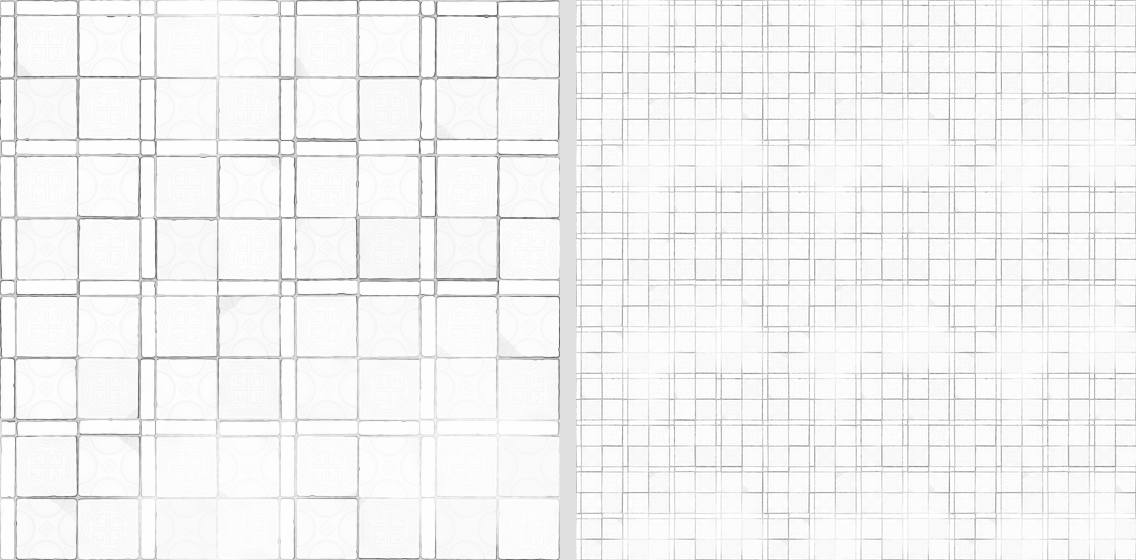
Left, the tile; right, the same tile 3 across and 3 down.
A WebGL 2 fragment shader for this texture map:

```glsl
#version 300 es
precision highp float;

#define REPEATS 4.0
#define STRIP 0.112
#define GAP 0.0052
#define ROUNDING 0.024
#define JITTER 0.0052
#define ROUGHNESS 0.0035
#define LINE_WIDTH 0.0048
#define LINE_DARK 0.50
#define RELIEF 0.026
#define CHIP_CHANCE 0.16

uniform vec2 u_resolution;
out vec4 fragColor;

float hash(vec2 p) {
  vec3 q = fract(p.xyx * vec3(0.1031, 0.1030, 0.0973));
  q += dot(q, q.yzx + 33.33);
  return fract((q.x + q.y) * q.z);
}

// Value noise that wraps after a whole number of grid cells
float wrapNoise(vec2 uv, float period) {
  vec2 p = uv * period, i = floor(p), f = fract(p);
  f = f * f * (3.0 - 2.0 * f);
  vec2 a = mod(i, period), b = mod(i + 1.0, period);
  return mix(mix(hash(a), hash(vec2(b.x, a.y)), f.x),
             mix(hash(vec2(a.x, b.y)), hash(b), f.x), f.y);
}

float roundedBox(vec2 p, vec2 halfSize, float r) {
  vec2 q = abs(p) - halfSize + r;
  return length(max(q, 0.0)) + min(max(q.x, q.y), 0.0) - r;
}

float fill(float d, float aa) { return 1.0 - smoothstep(-0.7 * aa, 0.7 * aa, d); }
float stroke(float d, float w, float aa) { return fill(abs(d) - w, aa); }

// Diamond star between four arcs, with a wedge in each corner
float starRelief(vec2 q, float aa) {
  vec2 o = abs(q);
  o = vec2(max(o.x, o.y), min(o.x, o.y));
  float arc = length(o - vec2(1.0, 0.0));
  float ink = stroke(arc - 0.60, 0.045, aa);
  ink = max(ink, 0.5 * stroke(arc - 0.48, 0.012, aa));
  float diamond = o.x + o.y;
  ink = max(ink, stroke(diamond - 0.25, 0.028, aa));
  ink = max(ink, 0.5 * fill(diamond - 0.13, aa));
  float wedge = max(max(o.x - 0.87, 0.72 - arc), 0.95 - diamond);
  ink = max(ink, 0.45 * fill(wedge, aa));
  return max(ink, stroke(wedge, 0.018, aa));
}

// Meander in four turned quadrants, framed by scrolls and arches
float meanderRelief(vec2 q, float aa) {
  vec2 o = abs(q);
  vec2 key = (q.x * q.y < 0.0 ? o.yx : o) - 0.27;
  float ring = max(abs(key.x), abs(key.y));
  float opening = fill(max(abs(key.y + 0.10) - 0.06, -key.x), aa);
  float ink = stroke(ring - 0.22, 0.020, aa) * (1.0 - opening);
  ink = max(ink, stroke(ring - 0.10, 0.020, aa) * fill(-key.x - 0.05, aa));
  ink = max(ink, fill(max(abs(key.x) - 0.020, abs(key.y - 0.16) - 0.08), aa));
  o = vec2(max(o.x, o.y), min(o.x, o.y));
  float outside = fill(0.54 - o.x, aa) * fill(o.x - 0.90, aa);
  float scroll = length(o - vec2(0.72, 0.43));
  float arch = length(o - vec2(1.02, 0.0));
  float frame = max(stroke(scroll - 0.06, 0.020, aa), stroke(scroll - 0.15, 0.020, aa));
  frame = max(frame, stroke(arch - 0.38, 0.020, aa));
  frame = max(frame, stroke(arch - 0.27, 0.020, aa));
  frame = max(frame, stroke(arch - 0.17, 0.020, aa));
  frame = max(frame, stroke(o.x + o.y - 1.36, 0.020, aa));
  frame = max(frame, stroke(o.x + o.y - 1.52, 0.020, aa));
  frame = max(frame, stroke(o.x - 0.88, 0.014, aa));
  return max(ink, frame * outside);
}

void main() {
  vec2 uv = gl_FragCoord.xy / u_resolution;
  uv.y = 1.0 - uv.y;
  float aa = REPEATS / min(u_resolution.x, u_resolution.y);

  // Each repeat holds a strip and two tiles along either axis
  vec2 cell = fract(uv * REPEATS);
  float tileSize = 0.5 * (1.0 - STRIP);
  vec2 slot = step(STRIP, cell) + step(STRIP + tileSize, cell);
  vec2 isWide = min(slot, 1.0);
  vec2 size = mix(vec2(STRIP), vec2(tileSize), isWide);
  vec2 start = isWide * STRIP + max(slot - 1.0, 0.0) * tileSize;
  vec2 id = floor(uv * REPEATS) * 3.0 + slot;
  bool isTile = isWide.x * isWide.y > 0.5;

  // Uneven laying and worn edges
  vec2 p = cell - start - 0.5 * size;
  p += JITTER * (2.0 * vec2(hash(id + 17.0), hash(id + 41.0)) - 1.0);
  p += 0.024 * (hash(id + 73.0) - 0.5) * vec2(-p.y, p.x);
  vec2 halfSize = 0.5 * size - GAP;
  float grain = wrapNoise(uv, 160.0);
  float nick = smoothstep(0.78, 0.95, wrapNoise(uv, 61.0));
  float d = roundedBox(p, halfSize, ROUNDING * mix(0.5, 1.1, hash(id + 3.0)));
  d += ROUGHNESS * (wrapNoise(uv, 97.0) - 0.5) + 0.009 * nick * grain;

  // Face, relief and faint grime
  float wash = smoothstep(0.12, 0.55, wrapNoise(uv + 0.13, 4.0));
  float cloud = wrapNoise(uv, 23.0);
  float tone = isTile ? 0.993 - 0.014 * pow(hash(id + 5.0), 2.0) : 0.998;
  if (isTile) {
    vec2 q = p / halfSize;
    float reliefAa = aa / halfSize.x;
    float relief = slot.x == slot.y ? meanderRelief(q, reliefAa) : starRelief(q, reliefAa);
    tone -= RELIEF * relief * mix(0.5, 0.85, wash);
    // Broken corner, fading inward from a ragged edge
    vec2 corner = sign(vec2(hash(id + 9.0), hash(id + 29.0)) - 0.5);
    float reach = dot(halfSize - p * corner, vec2(1.0));
    float chipSize = mix(0.06, 0.19, hash(id + 57.0)) + 0.06 * (cloud - 0.5) + 0.02 * (grain - 0.5);
    float chip = fill(reach - chipSize, aa) * step(hash(id + 83.0), CHIP_CHANCE);
    tone -= chip * mix(0.02, 0.06, cloud) * mix(1.3, 0.8, clamp(reach / chipSize, 0.0, 1.0));
  }
  tone -= 0.022 * smoothstep(0.6, 0.95, cloud) * exp(min(d, 0.0) * 30.0);

  // Grout and dark seams that vary by side
  float sideways = step(abs(p.y) - halfSize.y, abs(p.x) - halfSize.x);
  float side = sideways > 0.5 ? 2.0 + sign(p.x) : 7.0 + sign(p.y);
  float seam = mix(0.12, 1.1, hash(id + side * 11.0)) * mix(0.2, 1.0, wash);
  float grout = mix(0.96, 0.83, wash) - 0.05 * (grain - 0.5);
  tone = mix(tone, grout, 1.0 - fill(d, aa));
  float reachOut = LINE_WIDTH * (d < 0.0 ? 0.85 : 1.25);
  tone -= LINE_DARK * seam * mix(0.7, 1.0, grain) * exp(-pow(d / reachOut, 2.0));
  fragColor = vec4(vec3(clamp(tone, 0.0, 1.0)), 1.0);
}
```
